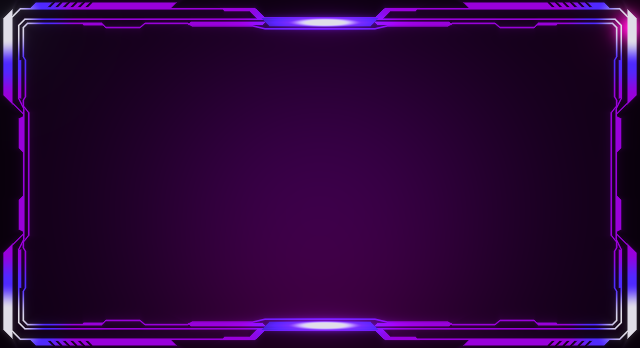
Give the GLSL for this background, as a Shadertoy shader.

```glsl
const vec2 GRID = vec2(768.0, 417.0);      // layout units across the canvas
const vec3 EDGE_DARK = vec3(0.045, 0.0, 0.06);
const vec3 CORE_PURPLE = vec3(0.215, 0.0, 0.275);
const vec3 FLOOR_MAGENTA = vec3(0.07, 0.0, 0.035);
const vec3 NEON_PURPLE = vec3(0.60, 0.0, 0.86);
const vec3 NEON_BLUE = vec3(0.31, 0.16, 1.0);
const vec3 HOT_WHITE = vec3(0.88, 0.87, 0.91);
const vec3 HOT_PINK = vec3(0.95, 0.0, 0.72);
const vec3 MIST = vec3(0.05, 0.075, 0.075);
const vec2 CORNER_LIGHT = vec2(8.0, 30.0);
const vec2 LAMP = vec2(390.0, 27.0);
const float LINE_HALF = 0.95;
const float HATCH_STEP = 9.0;

float ramp(float v, float a, float b) {
    return clamp((v - a) / (b - a), 0.0, 1.0);
}

// Coverage of the region where d is negative
float fill(float d) {
    float pixel = GRID.x / iResolution.x;
    return clamp(0.5 - d / pixel, 0.0, 1.0);
}

float stroke(float d) {
    return fill(abs(d) - LINE_HALF);
}

float span(float v, float lo, float hi) {
    return max(lo - v, v - hi);
}

// Signed depth inside a frame with stepped sides and a cut corner
float contour(vec2 m, vec2 sides, float cut) {
    return min(min(m.x - sides.x, m.y - sides.y), (m.x + m.y - cut) * 0.707);
}

float outerContour(vec2 m) {
    vec2 sides = vec2(13.5 + 15.0 * ramp(m.y, 122.0, 137.0),
                      10.5 + 11.0 * ramp(m.x, 296.0, 314.0));
    return contour(m, sides, 35.0);
}

float middleContour(vec2 m) {
    return contour(m, vec2(22.5 + 6.0 * ramp(m.y, 118.0, 130.0), 23.0), 53.0);
}

float innerContour(vec2 m) {
    float left = 28.0 + 2.5 * (ramp(m.y, 68.0, 72.0) - ramp(m.y, 116.0, 120.0))
               + 6.5 * ramp(m.y, 127.0, 135.0);
    float top = 28.0 + 5.0 * (ramp(m.x, 122.0, 127.0) - ramp(m.x, 168.0, 174.0))
              + 3.0 * ramp(m.x, 225.0, 231.0) + 3.5 * ramp(m.x, 303.0, 318.0);
    return contour(m, vec2(left, top), 61.0);
}

// Solid plates attached to the lines
float plates(vec2 m) {
    float diag = m.x + m.y;
    float slant = m.x - m.y;

    float bar = max(max(span(m.x, 4.0, 15.0), 26.0 - diag), m.y - m.x - 110.0);
    float strip = max(span(m.y, 3.0, 11.0), span(diag, 46.0, 215.0));
    float slits = max(abs(fract(diag / HATCH_STEP) - 0.5) * HATCH_STEP - 1.7,
                      max(span(diag, 62.0, 116.0), m.y - 8.5));
    strip = max(strip, -slits);

    float side = max(span(m.x, 22.5, 29.0),
                     max(142.0 - m.y - 0.5 * (m.x - 22.5), m.y - 155.0 - m.x));
    float rib = max(span(m.x, 22.0, 25.5), span(m.y, 72.0, 118.0));
    float shelf = max(span(m.y, 9.5, 13.5), span(slant, 256.0, 296.0));
    float ledge = max(span(m.y, 26.0, 30.0), span(diag, 255.0, 345.0));
    float notch = max(span(m.y, 27.0, 30.5), span(slant, 70.0, 95.0));
    float brace = max(span(slant, 286.0, 297.0), span(m.y, 10.0, 23.0));

    float d = min(min(bar, strip), min(side, rib));
    return min(min(d, min(shelf, ledge)), min(notch, brace));
}

vec3 backdrop(vec2 p) {
    vec2 q = (p - vec2(384.0, 235.0)) / vec2(310.0, 265.0);
    vec3 col = mix(EDGE_DARK, CORE_PURPLE, exp(-1.4 * dot(q, q)));
    vec2 f = (p - vec2(384.0, 385.0)) / vec2(190.0, 130.0);
    return col + FLOOR_MAGENTA * exp(-dot(f, f));
}

void mainImage(out vec4 fragColor, in vec2 fragCoord) {
    vec2 p = fragCoord / iResolution.xy * GRID;
    p.y = GRID.y - p.y;
    vec2 m = min(p, GRID - p);             // fold all four quarters together

    float outer = outerContour(m);
    float middle = middleContour(m);
    float inner = innerContour(m);
    float solid = plates(m);

    // Background and the two upper corner hazes
    vec3 col = backdrop(p);
    col *= mix(0.55, 1.0, smoothstep(-4.0, 12.0, outer));
    col += MIST * exp(-length(p - CORNER_LIGHT) / 38.0);
    float pink = length(p - vec2(GRID.x - 14.0, 33.0));
    col += HOT_PINK * (0.65 * exp(-pink * pink / 320.0) + 0.22 * exp(-pink / 28.0));

    // Neon tint: white at corners, then blue, then purple
    float reach = length(m - CORNER_LIGHT);
    vec3 tint = mix(NEON_BLUE, NEON_PURPLE, smoothstep(50.0, 86.0, reach));
    tint = mix(HOT_WHITE, tint, smoothstep(17.0, 48.0, reach));
    float nearTop = 1.0 - smoothstep(40.0, 60.0, m.y);
    tint = mix(tint, NEON_BLUE, 0.75 * nearTop * smoothstep(290.0, 335.0, m.x));

    // Soft spill and crisp frame
    float nearest = min(min(abs(outer), abs(inner)), max(solid, 0.0));
    col += tint * 0.13 * exp(-nearest / 4.5);
    float frame = max(max(stroke(outer), stroke(middle)), max(stroke(inner), fill(solid)));
    col = mix(col, tint, frame);

    // Lit panel and lamp on the upper and lower edges
    vec2 lamp = vec2(p.x, m.y) - LAMP;
    float panel = fill(max(span(m.y, 21.5, 31.5), 292.0 - m.x + m.y));
    float spread = exp(-pow(lamp.x / 62.0, 2.0));
    col = mix(col, mix(NEON_BLUE * 0.62, NEON_BLUE, spread), panel * 0.9);
    col += NEON_PURPLE * 0.35 * spread * exp(-abs(lamp.y) / 9.0);
    col += NEON_BLUE * 0.5 * spread * exp(-lamp.y * lamp.y / 45.0);
    float bulb = length(lamp / vec2(36.0, 4.6));
    col = mix(col, HOT_WHITE, 1.0 - smoothstep(0.6, 1.25, bulb));

    fragColor = vec4(min(col, 1.0), 1.0);
}
```
